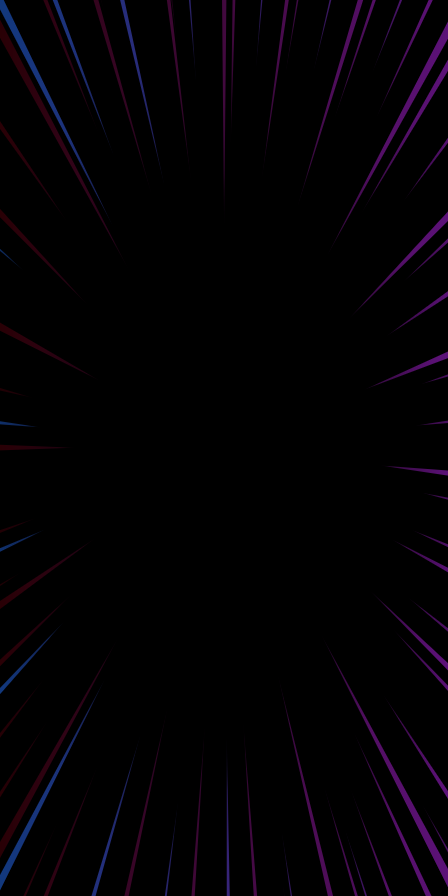
Write a Shadertoy shader that draws this background.

```glsl
// Speed-line burst: thin wedges aimed at the centre of a black field.
// Four evenly spaced fans of rays overlap; smooth angular bumps shift the rays
// and vary their reach. Both axes span -1..1, so the empty core is an ellipse.

const float RAYS_PER_FAN = 23.0;
const float STEP = 360.0 / RAYS_PER_FAN;
const int LONG_FAN = 0;
const int MID_FAN = 1;
const int SHORT_FAN = 2;
const int BLUE_FAN = 3;

const vec3 MAROON = vec3(0.16, 0.00, 0.02);
const vec3 BLUE   = vec3(0.07, 0.22, 0.49);
const vec3 PURPLE = vec3(0.36, 0.07, 0.47);

// Smooth hill around an angle in degrees, wrapping at a full turn.
float bump(float angle, float center, float width) {
    float d = (mod(angle - center + 180.0, 360.0) - 180.0) / width;
    return exp(-d * d);
}

// Direction of the first ray of a fan.
float fanStart(int fan) {
    return fan == LONG_FAN ? 11.7 : fan == MID_FAN ? 19.0 : fan == SHORT_FAN ? 9.2 : 5.0;
}

// Angular shift that breaks the even spacing.
float rayShift(int fan, float a) {
    if (fan == LONG_FAN)
        return 9.5 * bump(a, 321.0, 22.0) - 5.0 * bump(a, 177.0, 14.0)
             + 7.0 * bump(a, 217.0, 9.0) - 3.0 * bump(a, 113.0, 10.0);
    if (fan == MID_FAN)
        return -5.0 * bump(a, 220.0, 11.0) - 3.0 * bump(a, 50.0, 9.0)
             - 4.0 * bump(a, 317.0, 9.0) - 3.0 * bump(a, 176.0, 12.0);
    if (fan == BLUE_FAN)
        return -11.0 * bump(a, 148.0, 16.0) - 4.0 * bump(a, 75.0, 14.0);
    return 0.0;
}

// Radius at which a ray begins; large values leave a gap.
float rayTip(int fan, float a, float index) {
    if (fan == LONG_FAN)
        return 0.63 + 0.15 * bump(a, 338.0, 21.0) + 0.28 * bump(a, 231.0, 7.0)
             - 0.14 * bump(a, 90.0, 8.0) - 0.08 * bump(a, 299.0, 14.0)
             - 0.06 * cos(3.14159 * index) * bump(a, 158.0, 38.0);
    if (fan == MID_FAN)
        return 0.86 + 0.7 * bump(a, 88.0, 24.0) + 0.7 * bump(a, 254.0, 25.0)
             + 0.14 * bump(a, 41.0, 13.0) - 0.12 * bump(a, 207.0, 9.0)
             - 0.10 * bump(a, 19.0, 8.0) + 0.4 * bump(a, 160.0, 6.0);
    if (fan == SHORT_FAN)
        return 0.89 + 0.7 * bump(a, 150.0, 29.0) + 0.7 * bump(a, 260.0, 30.0)
             - 0.22 * bump(a, 87.0, 9.0) - 0.08 * bump(a, 40.0, 9.0);
    return 0.82 + 0.8 * bump(a, 0.0, 48.0) + 0.16 * bump(a, 161.0, 7.0)
         - 0.20 * bump(a, 271.0, 8.0) - 0.11 * bump(a, 232.0, 14.0)
         - 0.18 * bump(a, 114.0, 8.0) - 0.12 * bump(a, 146.0, 7.0);
}

// Coverage of a wedge that starts at radius tip and widens outward.
float wedge(vec2 p, float angle, float tip, float slope, vec2 pixel) {
    vec2 axis = vec2(cos(angle), sin(angle));
    vec2 normal = vec2(-axis.y, axis.x);
    float reach = max(dot(p, axis) - tip, 0.0);
    float halfWidth = reach * slope;
    float footprint = length(normal * pixel);
    float edge = clamp((halfWidth - abs(dot(p, normal))) / footprint + 0.5, 0.0, 1.0);
    float fade = mix(0.65, 1.0, smoothstep(0.0, 0.35, reach));
    return edge * fade * min(1.0, 2.0 * halfWidth / footprint);
}

// Strongest ray of one fan; neighbours are checked because rays shift.
float fanCoverage(vec2 p, int fan, float slope, vec2 pixel) {
    float start = fanStart(fan);
    float nearest = round((degrees(atan(p.y, p.x)) - start) / STEP);
    float cover = 0.0;
    for (float offset = -1.0; offset <= 1.0; offset++) {
        float index = mod(nearest + offset + RAYS_PER_FAN, RAYS_PER_FAN);
        float a = start + index * STEP;
        float angle = radians(a + rayShift(fan, a));
        cover = max(cover, wedge(p, angle, rayTip(fan, a, index), slope, pixel));
    }
    return cover;
}

void mainImage(out vec4 fragColor, in vec2 fragCoord) {
    vec2 p = 2.0 * fragCoord / iResolution.xy - 1.0;
    vec2 pixel = 2.0 / iResolution.xy;
    float side = 0.5 + 0.5 * p.x;
    vec3 color = vec3(0.0);

    // Every fan turns purple towards the right.
    for (int fan = LONG_FAN; fan <= BLUE_FAN; fan++) {
        vec3 tint = mix(fan == BLUE_FAN ? BLUE : MAROON, PURPLE, side);
        color = mix(color, tint, fanCoverage(p, fan, 0.019, pixel));
    }

    fragColor = vec4(color, 1.0);
}
```
